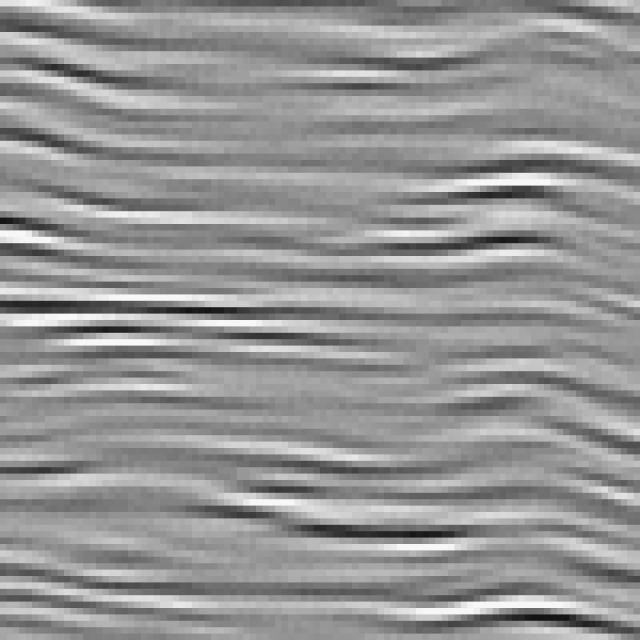
A WebGL 1 fragment shader for this texture:

```glsl
precision highp float;
// Draws a coarse grey mosaic of thin, gently folded horizontal strata.

uniform vec2 u_resolution;

const float CELLS = 100.0;                     // mosaic cells per canvas height
const float MEAN_GREY = 0.585;
const float CONTRAST = 0.31;
const float GRAIN = 0.025;                     // tone jitter of single cells
const float DIP = 0.045;                       // overall fall to the right
const float FOLD_HEIGHT = 1.9;                 // undulation, in cells
const vec2 FOLD_SIZE = vec2(21.0, 38.0);
const vec2 LONG_LAYER = vec2(38.0, 1.95);      // length and thickness, in cells
const vec2 SHORT_LAYER = vec2(13.0, 1.8);
const float LONG_WEIGHT = 0.78;
const float SHORT_WEIGHT = 0.62;
const vec2 STRENGTH_SIZE = vec2(20.0, 7.0);    // patches of strong and faint layers
const vec2 STRENGTH_RANGE = vec2(0.4, 1.55);

float hash(vec2 p) {
  return fract(sin(dot(p, vec2(127.1, 311.7))) * 43758.5453);
}

float valueNoise(vec2 p) {
  vec2 i = floor(p);
  vec2 s = smoothstep(0.0, 1.0, p - i);
  float low = mix(hash(i), hash(i + vec2(1.0, 0.0)), s.x);
  float high = mix(hash(i + vec2(0.0, 1.0)), hash(i + vec2(1.0, 1.0)), s.x);
  return mix(low, high, s.y);
}

// Signed noise along one layer; each layer has its own phase.
float layerTone(float x, float row) {
  x += 17.0 * hash(vec2(row, 5.3));
  float i = floor(x);
  float s = smoothstep(0.0, 1.0, x - i);
  return 2.0 * mix(hash(vec2(i, row)), hash(vec2(i + 1.0, row)), s) - 1.0;
}

// Layers sharpened against their neighbours, so light and dark alternate.
float strata(vec2 p) {
  float row = floor(p.y);
  float s = smoothstep(0.0, 1.0, p.y - row);
  float below = layerTone(p.x, row - 1.0);
  float lower = layerTone(p.x, row);
  float upper = layerTone(p.x, row + 1.0);
  float above = layerTone(p.x, row + 2.0);
  return mix(lower - 0.5 * (below + upper), upper - 0.5 * (lower + above), s);
}

// Grey of the cell centred at c.
float cellGrey(vec2 c) {
  float fold = 2.0 * valueNoise(c / FOLD_SIZE + 31.0) - 1.0;
  vec2 bed = vec2(c.x, c.y + DIP * c.x + FOLD_HEIGHT * fold);
  float signal = LONG_WEIGHT * strata(bed / LONG_LAYER + 3.0)
               + SHORT_WEIGHT * strata(bed / SHORT_LAYER + 211.0);
  float strength = mix(STRENGTH_RANGE.x, STRENGTH_RANGE.y,
                       valueNoise(bed / STRENGTH_SIZE + 73.0));
  float grain = GRAIN * (2.0 * hash(c + 401.0) - 1.0);
  return clamp(MEAN_GREY + CONTRAST * strength * signal + grain, 0.08, 0.97);
}

void main() {
  vec2 grid = gl_FragCoord.xy / u_resolution.y * CELLS - 0.5;
  vec2 c = floor(grid) + 0.5;

  // Blend neighbouring cells across one pixel at their shared edge.
  float pixel = CELLS / u_resolution.y;
  vec2 t = clamp((fract(grid) - 0.5) / pixel + 0.5, 0.0, 1.0);
  float low = mix(cellGrey(c), cellGrey(c + vec2(1.0, 0.0)), t.x);
  float high = mix(cellGrey(c + vec2(0.0, 1.0)), cellGrey(c + vec2(1.0, 1.0)), t.x);
  gl_FragColor = vec4(vec3(mix(low, high, t.y)), 1.0);
}
```
